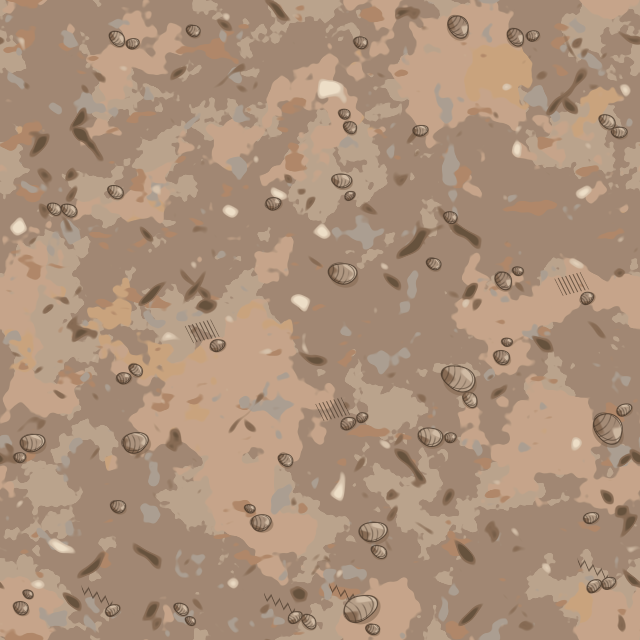
A WebGL 1 fragment shader for this texture:

```glsl
precision highp float;
// Dry stony ground: flat, ragged patches of earth with diagonal flecks,
// strewn with ink-sketched pebbles, hatching and scribbles.
// Thresholded wrapping gradient noise makes the patches; a wrapped grid the pebbles.
uniform vec2 u_resolution;

#define TAN_LEVEL 0.16
#define BEIGE_LEVEL 0.17
#define FLECK_LEVEL 0.53
#define PALE_LEVEL 0.60
#define PATCH_EDGE 0.022
#define FLECK_EDGE 0.05
#define PEBBLE_CELLS 8.0
#define PEBBLE_SHARE 0.58
#define INK_WIDTH 0.0009
#define TAU 6.28318

const vec3 BROWN = vec3(0.63, 0.53, 0.45);
const vec3 TAN = vec3(0.775, 0.645, 0.54);
const vec3 OCHRE = vec3(0.79, 0.64, 0.49);
const vec3 BEIGE = vec3(0.73, 0.64, 0.55);
const vec3 RUST = vec3(0.69, 0.53, 0.41);
const vec3 GREY = vec3(0.67, 0.62, 0.57);
const vec3 UMBER = vec3(0.53, 0.42, 0.33);
const vec3 DARK = vec3(0.40, 0.32, 0.24);
const vec3 CREAM = vec3(0.84, 0.76, 0.67);
const vec3 CHALK = vec3(0.93, 0.87, 0.78);
const vec3 INK = vec3(0.25, 0.19, 0.14);

vec2 hash2(vec2 p) {
  vec3 q = fract(p.xyx * vec3(0.1031, 0.1030, 0.0973));
  q += dot(q, q.yzx + 33.33);
  return fract((q.xx + q.yz) * q.zy);
}

vec2 wrapCell(vec2 cell, vec2 period) {
  return floor(mod(cell + 0.5, period));
}

// Gradient noise that repeats after a whole number of cells
float corner(vec2 cell, vec2 offset, vec2 f, vec2 period, float seed) {
  float a = TAU * hash2(wrapCell(cell + offset, period) + seed).x;
  return dot(vec2(cos(a), sin(a)), f - offset);
}

float noise(vec2 p, vec2 period, float seed) {
  vec2 i = floor(p), f = fract(p);
  vec2 s = f * f * f * (f * (f * 6.0 - 15.0) + 10.0);
  vec2 e = vec2(1.0, 0.0);
  return mix(mix(corner(i, e.yy, f, period, seed), corner(i, e.xy, f, period, seed), s.x),
             mix(corner(i, e.yx, f, period, seed), corner(i, e.xx, f, period, seed), s.x), s.y);
}

float fbm(vec2 p, vec2 period, float octaves, float seed) {
  float sum = 0.0, amp = 1.0;
  for (int k = 0; k < 5; k++) {
    if (float(k) >= octaves) break;
    sum += amp * noise(p * period + 0.37 * float(k), period, seed);
    period *= 2.0;
    amp *= 0.62;
    seed += 17.0;
  }
  return sum;
}

float cover(float field, float level, float edge) {
  return smoothstep(level - edge, level + edge, field);
}

// Coverage of a shape or a pen line from its distance in canvas units
float fill(float d) {
  float soft = max(0.7 / u_resolution.x, 0.0009);
  return 1.0 - smoothstep(-soft, soft, d);
}
float pen(float d) { return fill(abs(d) - INK_WIDTH); }

vec3 ground(vec2 uv) {
  float pool = fbm(uv, vec2(4.0), 5.0, 3.0);
  float mottle = fbm(uv, vec2(7.0), 5.0, 101.0) + 0.3 * pool;
  float region = noise(uv * 5.0, vec2(5.0), 211.0);
  vec3 color = mix(BROWN, BEIGE, cover(mottle, BEIGE_LEVEL, PATCH_EDGE));
  vec3 warm = mix(TAN, OCHRE, cover(fbm(uv, vec2(3.0), 5.0, 251.0), 0.33, PATCH_EDGE));
  color = mix(color, warm, cover(pool, TAN_LEVEL, PATCH_EDGE));
  // Flecks; the integer shear turns them diagonal and still wraps
  vec2 diagonal = vec2(uv.x + uv.y, uv.x - uv.y);
  float rising = fbm(diagonal, vec2(9.0, 18.0), 2.0, 307.0);
  float falling = fbm(diagonal, vec2(18.0, 9.0), 2.0, 353.0);
  float dark = max(rising, falling) + 0.35 * region - 0.12 * cover(pool, TAN_LEVEL, 0.1);
  float pale = fbm(uv, vec2(18.0), 2.0, 401.0) - 0.3 * region;
  color = mix(color, RUST, cover(fbm(uv, vec2(12.0, 20.0), 3.0, 449.0), 0.48, FLECK_EDGE));
  color = mix(color, GREY, cover(fbm(uv, vec2(15.0), 3.0, 503.0), 0.47, FLECK_EDGE));
  color = mix(color, UMBER, cover(dark, FLECK_LEVEL, FLECK_EDGE));
  color = mix(color, DARK, cover(dark, FLECK_LEVEL + 0.12, FLECK_EDGE));
  color = mix(color, CREAM, cover(pale, PALE_LEVEL, FLECK_EDGE));
  return mix(color, CHALK, cover(pale, PALE_LEVEL + 0.1, FLECK_EDGE));
}

vec3 pebble(vec3 color, vec2 d, float r, vec2 rnd) {
  float a = (rnd.x - 0.5) * 1.6;
  vec2 q = mat2(cos(a), -sin(a), sin(a), cos(a)) * d / r * vec2(1.0, 1.3);
  float turn = atan(q.y, q.x + 0.0001);
  float wobble = 0.06 * sin(2.0 * turn + TAU * rnd.y) + 0.05 * sin(3.0 * turn + TAU * rnd.x);
  float rim = (length(q) - 1.0 + wobble) * r * 0.85;
  float loop2 = (length(q * vec2(1.05, 1.12) + vec2(0.1, -0.08)) - 1.0) * r * 0.85;
  float shadow = (length(q + vec2(-0.15, 0.25)) - 1.05) * r * 0.85;
  float light = dot(q, vec2(0.6, 0.35)) + 0.15 * sin(5.0 * q.y + TAU * rnd.y);
  vec3 body = mix(UMBER, mix(BROWN, BEIGE, rnd.y), cover(light, -0.35, 0.12));
  body = mix(body, CREAM, 0.8 * cover(light, 0.36, 0.08));
  float bend = q.x * 2.6 + 0.7 * q.y * q.y + rnd.x;
  float hatch = pen((abs(fract(bend) - 0.5)) * r * 0.35) * (1.0 - cover(light, 0.15, 0.25));
  color = mix(color, UMBER, 0.6 * fill(shadow));
  color = mix(color, mix(body, INK, 0.45 * hatch), fill(rim));
  return mix(color, INK, max(0.75 * pen(rim), 0.5 * pen(loop2)));
}

// Loose pen marks: a block of slanted strokes or a zigzag
float scribble(vec2 d, float kind) {
  vec2 s = vec2(d.x + 0.5 * d.y, d.y - 0.25 * d.x);
  float strokes = pen((abs(fract(s.x / 0.0065) - 0.5)) * 0.0065) * fill(max(abs(s.x) - 0.023, abs(s.y) - 0.015));
  float wave = 0.006 * (4.0 * abs(fract(d.x / 0.013) - 0.5) - 1.0);
  float zigzag = pen((d.y + 0.5 * d.x - wave) * 0.5) * fill(abs(d.x) - 0.024);
  return mix(strokes, zigzag, step(0.5, kind));
}

void main() {
  vec2 uv = gl_FragCoord.xy / u_resolution;
  vec3 color = ground(uv);
  // Pebbles, many with a smaller companion, some with pen marks
  for (int y = -1; y <= 1; y++) {
    for (int x = -1; x <= 1; x++) {
      vec2 cell = floor(uv * PEBBLE_CELLS) + vec2(float(x), float(y));
      vec2 id = wrapCell(cell, vec2(PEBBLE_CELLS));
      vec2 place = hash2(id + 607.0), size = hash2(id + 653.0), look = hash2(id + 701.0);
      if (hash2(id + 751.0).x > PEBBLE_SHARE) continue;
      vec2 d = uv - (cell + 0.25 + 0.5 * place) / PEBBLE_CELLS;
      float r = mix(0.011, 0.032, pow(size.x, 4.0));
      if (look.x > 0.72) color = mix(color, INK, 0.65 * scribble(d - vec2(-0.024, 0.022), look.y));
      if (size.y > 0.45) {
        float a = TAU * look.y;
        color = pebble(color, d - (r + 0.012) * vec2(cos(a), sin(a)), 0.008 + 0.005 * place.x, place.yx);
      }
      color = pebble(color, d, r, look);
    }
  }
  gl_FragColor = vec4(color, 1.0);
}
```
